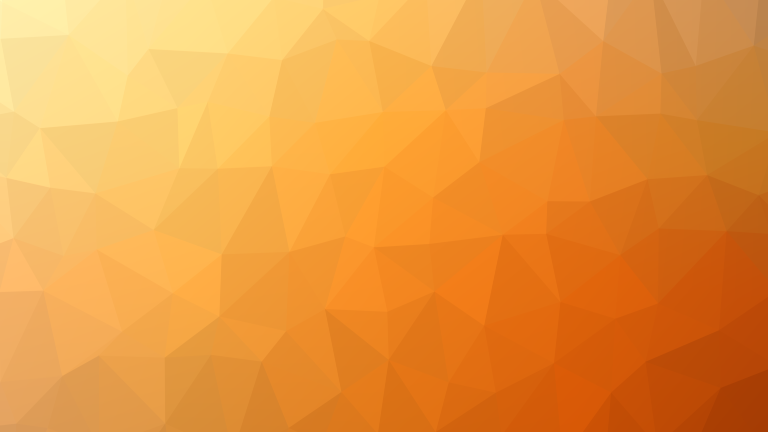
Write a Shadertoy shader that draws this background.

```glsl
// Low-poly sheet of amber facets, pale at the upper left and rust at the lower right.
// A jittered lattice is split into triangles along each cell's shorter diagonal;
// every facet takes its tint from a smooth colour field sampled near its centroid.

const vec2 GRID = vec2(14.0, 6.75);       // lattice cells across the canvas
const vec2 GRID_SHIFT = vec2(0.0, 0.89);  // lattice phase
const float JITTER = 0.66;                // vertex wander, in cells
const float FLATNESS = 0.72;              // 1 = uniform facets, 0 = smooth field
const float TONE_RANGE = 0.055;           // random brightness spread of facets

vec2 hash2(vec2 p) {
    vec3 h = fract(p.xyx * vec3(0.1031, 0.1030, 0.0973));
    h += dot(h, h.yzx + 33.33);
    return fract((h.xx + h.yz) * h.zy);
}

// Piecewise linear ramp through five evenly spaced colours
vec3 ramp(float x, vec3 a, vec3 b, vec3 c, vec3 d, vec3 e) {
    float t = clamp(x, 0.0, 1.0) * 4.0;
    vec3 col = mix(a, b, clamp(t, 0.0, 1.0));
    col = mix(col, c, clamp(t - 1.0, 0.0, 1.0));
    col = mix(col, d, clamp(t - 2.0, 0.0, 1.0));
    return mix(col, e, clamp(t - 3.0, 0.0, 1.0));
}

// Smooth colour field: four horizontal ramps blended from bottom to top
vec3 colourField(vec2 uv) {
    vec3 bottom = ramp(uv.x, vec3(0.87, 0.62, 0.37), vec3(0.84, 0.55, 0.22),
        vec3(0.85, 0.44, 0.08), vec3(0.82, 0.33, 0.02), vec3(0.62, 0.22, 0.01));
    vec3 lower = ramp(uv.x, vec3(0.99, 0.72, 0.42), vec3(0.98, 0.67, 0.27),
        vec3(0.95, 0.53, 0.13), vec3(0.90, 0.41, 0.05), vec3(0.74, 0.29, 0.03));
    vec3 upper = ramp(uv.x, vec3(1.00, 0.86, 0.55), vec3(1.00, 0.80, 0.41),
        vec3(1.00, 0.65, 0.20), vec3(0.93, 0.53, 0.16), vec3(0.74, 0.46, 0.13));
    vec3 top = ramp(uv.x, vec3(1.00, 0.95, 0.70), vec3(1.00, 0.88, 0.56),
        vec3(1.00, 0.78, 0.40), vec3(0.92, 0.64, 0.35), vec3(0.75, 0.53, 0.32));
    float t = clamp(uv.y, 0.0, 1.0) * 3.0;
    vec3 col = mix(bottom, lower, clamp(t, 0.0, 1.0));
    col = mix(col, upper, clamp(t - 1.0, 0.0, 1.0));
    return mix(col, top, clamp(t - 2.0, 0.0, 1.0));
}

vec2 vertex(vec2 cell) {
    return cell + JITTER * (hash2(cell + 71.0) - 0.5);
}

// Signed distance to the line a-b, positive on its left
float edge(vec2 p, vec2 a, vec2 b) {
    vec2 d = normalize(b - a);
    return d.x * (p.y - a.y) - d.y * (p.x - a.x);
}

// Colour weighted by soft coverage (rgb) and the coverage itself (w)
vec4 facet(vec2 p, vec2 a, vec2 b, vec2 c, vec2 seed, float soft) {
    float inside = min(edge(p, a, b), min(edge(p, b, c), edge(p, c, a)));
    float cover = smoothstep(-soft, soft, inside);
    vec2 source = mix(p, (a + b + c) / 3.0, FLATNESS);
    float tone = 1.0 + TONE_RANGE * (hash2(seed + 19.0).x - 0.5);
    return vec4(colourField((source + GRID_SHIFT) / GRID) * tone, 1.0) * cover;
}

void mainImage(out vec4 fragColor, in vec2 fragCoord) {
    vec2 uv = fragCoord / iResolution.xy;
    vec2 p = uv * GRID - GRID_SHIFT;
    float soft = 0.7 * GRID.y / iResolution.y;

    // A faint base fills any sliver left between facets
    vec4 sum = vec4(colourField(uv), 1.0) * 0.001;

    // Gather both triangles of each neighbouring cell
    for (int j = -1; j <= 1; j++) {
        for (int i = -1; i <= 1; i++) {
            vec2 cell = floor(p) + vec2(i, j);
            vec2 a = vertex(cell);
            vec2 b = vertex(cell + vec2(1.0, 0.0));
            vec2 c = vertex(cell + vec2(1.0, 1.0));
            vec2 d = vertex(cell + vec2(0.0, 1.0));
            vec2 seed = cell * 2.0;
            if (distance(a, c) < distance(b, d)) {
                sum += facet(p, a, b, c, seed, soft);
                sum += facet(p, a, c, d, seed + 1.0, soft);
            } else {
                sum += facet(p, a, b, d, seed, soft);
                sum += facet(p, b, c, d, seed + 1.0, soft);
            }
        }
    }
    fragColor = vec4(clamp(sum.rgb / sum.w, 0.0, 1.0), 1.0);
}
```
